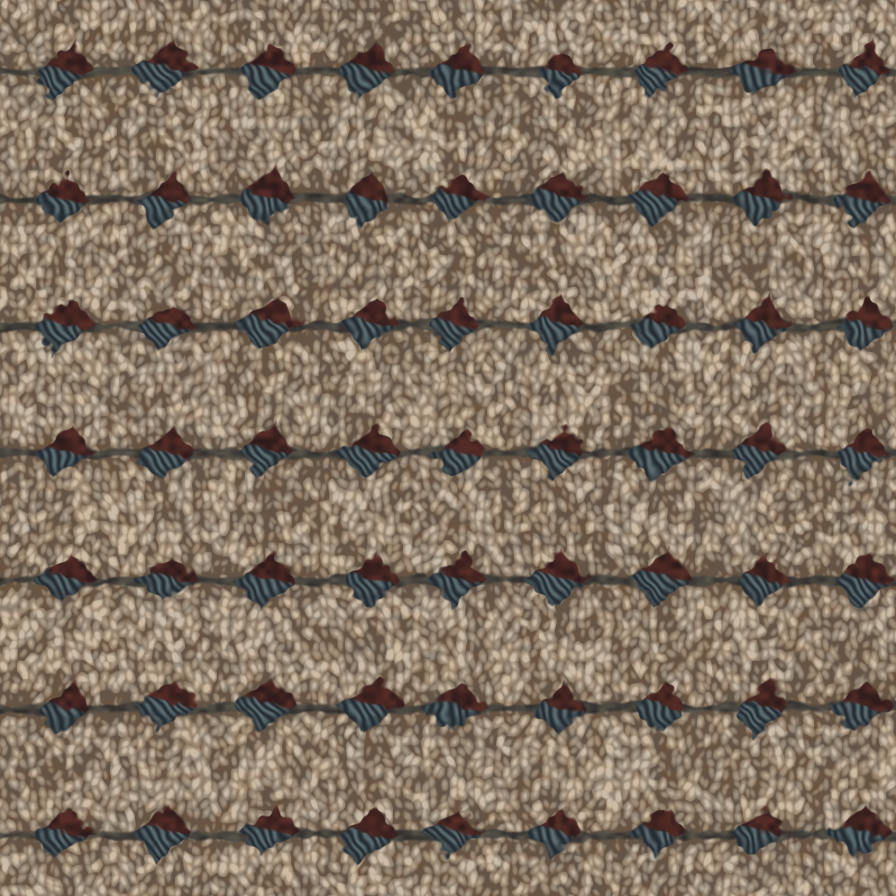
Reproduce this texture procedurally as a WebGL 2 fragment shader.

```glsl
#version 300 es
precision highp float;
// Looped beige pile crossed by seven dark seams, each tied with nine knots.
// The pile is a blended field of oval grains; every knot is a ragged diamond,
// maroon above a tilted split and slanted slate threads below it.
uniform vec2 u_resolution;
out vec4 fragColor;

const vec2 KNOT_PITCH = vec2(0.1133, 0.142);
const vec2 FIRST_KNOT = vec2(0.0716, 0.068);
const float NARROW_GAP_X = 0.46;       // one column gap is tighter
const float NARROW_GAP_SHIFT = 0.0156;

const vec3 PILE_DARK = vec3(0.40, 0.33, 0.265);
const vec3 PILE_MID = vec3(0.595, 0.53, 0.45);
const vec3 PILE_LIGHT = vec3(0.80, 0.735, 0.65);
const vec3 SEAM_DARK = vec3(0.17, 0.16, 0.16);
const vec3 SEAM_FLECK = vec3(0.34, 0.33, 0.29);
const vec3 SLATE_DARK = vec3(0.14, 0.17, 0.20);
const vec3 SLATE_LIGHT = vec3(0.37, 0.44, 0.45);
const vec3 MAROON_DARK = vec3(0.17, 0.10, 0.10);
const vec3 MAROON_LIGHT = vec3(0.35, 0.18, 0.155);

float hash(vec2 p) {
    vec3 q = fract(vec3(p.xyx) * 0.1031);
    q += dot(q, q.yzx + 33.33);
    return fract((q.x + q.y) * q.z);
}

float noise(vec2 p) {
    vec2 i = floor(p), f = fract(p);
    f = f * f * (3.0 - 2.0 * f);
    return mix(mix(hash(i), hash(i + vec2(1, 0)), f.x),
               mix(hash(i + vec2(0, 1)), hash(i + vec2(1, 1)), f.x), f.y);
}

mat2 rotation(float angle) {
    float c = cos(angle), s = sin(angle);
    return mat2(c, s, -s, c);
}

// Softly blended oval grains: x is the tone, y the nearness to a grain centre.
vec2 grains(vec2 p) {
    vec2 cell = floor(p);
    float toneSum = 0.0, weightSum = 0.0001, nearest = 4.0;
    for (int j = -1; j <= 1; j++)
    for (int i = -1; i <= 1; i++) {
        vec2 id = cell + vec2(i, j);
        vec2 centre = id + 0.15 + 0.7 * vec2(hash(id), hash(id + 71.0));
        float lean = (hash(id + 37.0) - 0.5) * 2.2;
        vec2 d = rotation(lean) * (p - centre) * vec2(1.3, 0.8);
        float dist2 = dot(d, d);
        float weight = exp(-9.0 * dist2);
        toneSum += weight * hash(id + 113.0);
        weightSum += weight;
        nearest = min(nearest, dist2);
    }
    return vec2(toneSum / weightSum, exp(-3.5 * nearest));
}

// Pile colour, darker beside the seam and along the creases between tufts.
vec3 pile(vec2 uv, vec2 offset, vec2 id) {
    vec2 g = grains(uv * vec2(98.0, 84.0) + 20.0);
    float tone = 0.5 + 0.72 * (g.x - 0.5) + 0.75 * (g.y - 0.64);
    tone += 0.22 * (noise(uv * 23.0) - 0.5) + 0.16 * (noise(uv * 230.0) - 0.5);
    float crease = exp(-pow(offset.x / 0.005, 2.0));
    tone -= 0.20 * crease * hash(id + 9.0);
    tone -= 0.24 * (1.0 - smoothstep(0.004, 0.026, abs(offset.y)));
    vec3 color = mix(PILE_DARK, PILE_MID, smoothstep(0.0, 0.5, tone));
    color = mix(color, PILE_LIGHT, smoothstep(0.45, 1.0, tone));
    return color + vec3(0.035, 0.0, -0.03) * (noise(uv * 90.0 + 50.0) - 0.5);
}

// Coverage of a seam that swells towards each knot.
float seamMask(vec2 uv, vec2 offset) {
    float y = offset.y + 0.005 * (noise(uv * vec2(45.0, 9.0)) - 0.5);
    float halfWidth = 0.0035 + 0.004 * exp(-pow(offset.x / 0.030, 2.0));
    halfWidth += 0.004 * (noise(uv * vec2(85.0, 60.0) + 7.0) - 0.5);
    return 1.0 - smoothstep(-0.002, 0.0025, abs(y) - halfWidth);
}

// Signed distance, in canvas units, to a diamond with the given half size.
float diamond(vec2 p, vec2 size) {
    return (dot(abs(p) / size, vec2(1.0)) - 1.0) * size.x * size.y / length(size);
}

// Two-tone knot colour in rgb and its coverage in alpha.
vec4 knot(vec2 uv, vec2 offset, vec2 id) {
    vec2 p = offset - 0.006 * (vec2(hash(id + 3.0), hash(id + 5.0)) - 0.5);
    vec2 size = mix(vec2(0.028, 0.025), vec2(0.037, 0.032),
                    vec2(hash(id + 11.0), hash(id + 17.0)));
    float skew = 0.15 + 0.25 * hash(id + 23.0);
    float ragged = 0.009 * (noise(uv * 120.0) - 0.5);
    float body = diamond(p - vec2(skew * p.y, 0.001), size) + ragged;
    float mask = 1.0 - smoothstep(-0.002, 0.002, body);

    float strand = p.x + p.y * mix(0.2, 0.9, hash(id + 29.0));
    float thread = 0.5 + 0.5 * sin(strand * 620.0 + 6.0 * noise(uv * 65.0));
    float depth = smoothstep(0.002, -0.012, body);
    vec3 slate = mix(SLATE_DARK, SLATE_LIGHT, thread * (0.35 + 0.6 * depth));
    vec3 maroon = mix(MAROON_DARK, MAROON_LIGHT, noise(uv * 130.0 + 31.0));
    float split = p.y + 0.28 * p.x - 0.003 + ragged * 0.7;
    return vec4(mix(slate, maroon, smoothstep(-0.002, 0.003, split)), mask);
}

void main() {
    vec2 uv = gl_FragCoord.xy / u_resolution;
    vec2 grid = uv - FIRST_KNOT;
    grid.x += NARROW_GAP_SHIFT * step(NARROW_GAP_X, uv.x);
    vec2 id = floor(grid / KNOT_PITCH + 0.5);
    vec2 offset = grid - id * KNOT_PITCH;
    id += 10.0;

    vec3 color = pile(uv, offset, id);
    vec3 seam = mix(SEAM_DARK, SEAM_FLECK, noise(uv * vec2(110.0, 170.0)));
    color = mix(color, seam, 0.94 * seamMask(uv, offset));
    vec4 tie = knot(uv, offset, id);
    fragColor = vec4(mix(color, tie.rgb, tie.a), 1.0);
}
```
